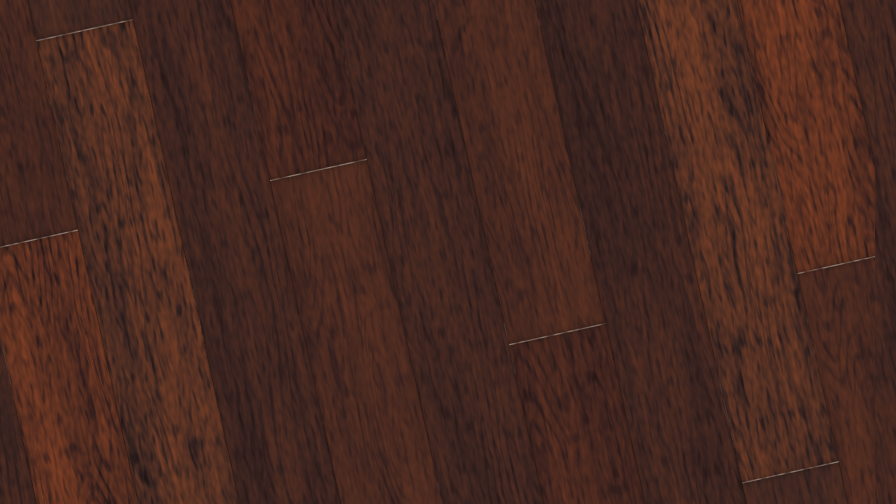
Give the GLSL for this texture, as a Shadertoy shader.

```glsl
// Dark hardwood floor: long slanted planks with staggered ends and thin seams.
// Each plank takes a wood species; its grain is stretched gradient noise plus
// contour lines of a slow noise field, which give arches or straight veins.

#define TILT 0.2164          // slant of the planks, radians
#define PLANK_WIDTH 0.1965   // all lengths are in canvas heights
#define FIRST_SEAM 0.0532
#define SEAM_HALF 0.0010
#define END_HALF 0.0013
#define STRIP_START 1.736    // upright dark strip at the right
#define RING_COUNT 9.0
#define VEIN_COUNT 50.0
#define SHADE vec3(0.21, 0.13, 0.12)
#define GLOW vec3(0.42, 0.22, 0.14)
#define BEVEL vec3(0.54, 0.48, 0.44)

const int ROWS = 11;
const float NONE = 9.0;

// Per row: where a plank ends, and the species before and after that end.
const float END_AT[ROWS] = float[ROWS](NONE, 0.479, 0.0945, NONE, 0.465, NONE,
                                       0.885, NONE, 1.252, 0.870, NONE);
const int BEFORE[ROWS] = int[ROWS](0, 1, 5, 0, 4, 0, 1, 0, 3, 2, 0);
const int AFTER[ROWS] = int[ROWS](0, 2, 3, 0, 1, 0, 4, 0, 5, 1, 0);

// Species: tone, contrast, arch amount, warmth.
const vec4 SPECIES[6] = vec4[6](
    vec4(0.15, 0.55, 0.10, 0.0),    // dark brown
    vec4(0.36, 0.50, 0.85, 0.2),    // plain mid brown
    vec4(0.58, 0.95, 0.80, 0.6),    // orange, bold arches
    vec4(0.54, 1.00, 0.20, -0.5),   // golden, streaked
    vec4(0.24, 0.60, 0.60, 0.6),    // dark red
    vec4(0.26, 0.45, 0.40, -0.4));  // grey brown

float hash(vec2 p) {
    vec3 a = fract(p.xyx * 0.1031);
    a += dot(a, a.yzx + 33.33);
    return fract((a.x + a.y) * a.z);
}

float corner(vec2 cell, vec2 offset) {
    float angle = 6.2832 * hash(cell);
    return dot(vec2(cos(angle), sin(angle)), offset);
}

// Gradient noise, roughly -0.7 to 0.7.
float noise(vec2 p) {
    vec2 i = floor(p), f = fract(p);
    vec2 w = f * f * f * (f * (f * 6.0 - 15.0) + 10.0);
    vec2 e = vec2(1.0, 0.0);
    return mix(mix(corner(i, f), corner(i + e.xy, f - e.xy), w.x),
               mix(corner(i + e.yx, f - e.yx), corner(i + e.xx, f - e.xx), w.x), w.y);
}

// Wood colour; g.x runs across the grain, g.y along it.
vec3 wood(vec2 g, int kind) {
    vec4 s = SPECIES[kind];
    float drift = noise(g * vec2(11.0, 1.1));
    float bend = noise(g * vec2(12.0, 2.3) + 5.3);
    float wobble = noise(g * vec2(45.0, 12.0));

    // Growth rings: arches from the bent field, straight veins from position
    float field = mix(g.x * VEIN_COUNT + 1.8 * bend, RING_COUNT * bend, s.z) + 0.4 * wobble;
    float veins = smoothstep(0.1, 1.0, sin(6.2832 * field));
    veins *= smoothstep(-0.35, 0.4, noise(g * vec2(18.0, 3.5) + 9.1));

    // Fibres and short dark pores
    float fibre = 0.8 * noise(g * vec2(52.0, 4.0)) + 0.8 * noise(g * vec2(110.0, 14.0))
                + 0.8 * noise(g * vec2(150.0, 50.0) + 1.9);
    float pores = smoothstep(0.05, 0.45, noise(g * vec2(135.0, 26.0) + 3.7));

    float tone = s.x + s.y * (0.16 + 0.55 * drift + 0.55 * fibre - 0.5 * veins - 0.5 * pores);
    vec3 color = mix(SHADE, GLOW, max(tone, 0.0)) * (1.0 + 0.65 * clamp(tone, -0.6, 0.0));
    return color + s.w * vec3(0.010, -0.008, -0.010);
}

float line(float dist, float halfWidth, float pixel) {
    return 1.0 - smoothstep(halfWidth - 0.7 * pixel, halfWidth + 0.7 * pixel, abs(dist));
}

void mainImage(out vec4 fragColor, in vec2 fragCoord) {
    float pixel = 1.0 / iResolution.y;
    vec2 p = vec2(fragCoord.x, iResolution.y - fragCoord.y) * pixel;

    // Plank space: x across the boards, y down their length
    float c = cos(TILT), s = sin(TILT);
    vec2 q = vec2(c * p.x - s * p.y, s * p.x + c * p.y);
    float lane = (q.x - FIRST_SEAM) / PLANK_WIDTH;
    float row = floor(lane);
    int id = int(mod(row + 2.0, float(ROWS)));
    float past = q.y - END_AT[id];
    float part = step(0.0, past);
    int kind = part > 0.5 ? AFTER[id] : BEFORE[id];
    vec3 color = wood(q + vec2(row + 4.0, part + 2.0) * vec2(3.17, 7.31), kind);

    // Long seams: faint dark groove with worn, pale stretches
    float side = (abs(fract(lane) - 0.5) - 0.5) * PLANK_WIDTH;
    float seamId = floor(lane + 0.5) * 7.3 + 0.4;
    float wear = noise(vec2(seamId, q.y * 5.0)) + 0.5 * noise(vec2(seamId, q.y * 60.0));
    float seam = line(side, SEAM_HALF, pixel);
    color *= 1.0 - 0.12 * exp(-abs(side) / 0.004);
    color = mix(color, SHADE * 0.6, 0.45 * seam);
    color = mix(color, BEVEL, 0.3 * smoothstep(0.1, 0.5, wear) * seam);

    // Plank ends: shadow beside a chipped, light bevel
    float chips = 0.7 + 0.8 * noise(vec2(q.x * 80.0, row + 0.5));
    color *= 1.0 - 0.25 * exp(-abs(past) / 0.005);
    color = mix(color, BEVEL, clamp(chips, 0.0, 1.0) * line(past, END_HALF, pixel));

    // Upright strip of dark wood
    float strip = smoothstep(-0.6 * pixel, 0.6 * pixel, p.x - STRIP_START);
    color = mix(color, wood(q + vec2(41.0, 23.0), 0), strip);

    fragColor = vec4(clamp(color, 0.0, 1.0), 1.0);
}
```
